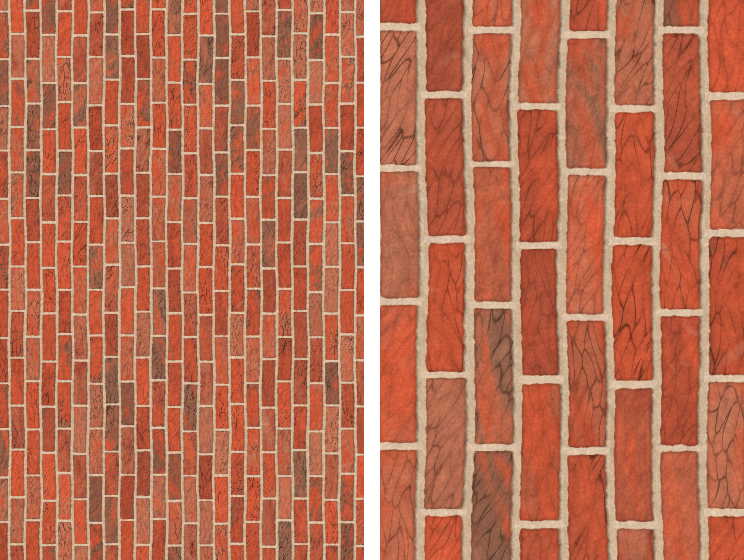
Left: the whole. Right: its middle third, enlarged.
Give the GLSL for this texture, as a WebGL 2 fragment shader.

```glsl
#version 300 es
precision highp float;
// Weathered red brick set on end: narrow upright columns in running bond,
// each shifted by half a brick. Rounded-box distances cut the pale joints;
// cellular noise and layered sines give creases, stains, grit and wobble.
uniform vec2 u_resolution;
out vec4 fragColor;

// Lengths are fractions of the canvas height.
const vec2 PITCH = vec2(0.02806, 0.0828);
const vec2 JOINT = vec2(0.0056, 0.0043);
const vec2 ORIGIN = vec2(0.0169, 0.0272);
const float CORNER = 0.0018;

const vec3 RED = vec3(0.79, 0.34, 0.22);
const vec3 DUSTY = vec3(0.73, 0.43, 0.32);
const vec3 DEEP = vec3(0.66, 0.29, 0.20);
const vec3 BROWN = vec3(0.53, 0.36, 0.28);
const vec3 LIME = vec3(0.87, 0.76, 0.65);
const vec3 SAND = vec3(0.77, 0.66, 0.53);

vec2 hash2(vec2 p) {
  vec3 q = fract(p.xyx * vec3(0.1031, 0.1030, 0.0973));
  q += dot(q, q.yzx + 33.33);
  return fract((q.xx + q.yz) * q.zy);
}

// Distances to the nearest and second nearest feature points.
vec2 cellular(vec2 p) {
  vec2 cell = floor(p), nearest = vec2(8.0);
  for (int j = -1; j <= 1; j++)
    for (int i = -1; i <= 1; i++) {
      vec2 c = cell + vec2(i, j);
      float d = length(c + hash2(c) - p);
      nearest = d < nearest.x ? vec2(d, nearest.x) : vec2(nearest.x, min(nearest.y, d));
    }
  return nearest;
}

// Smooth blotches from folded sines, roughly -1 to 1.
float layeredSines(vec2 p) {
  float sum = 0.0, weight = 0.5;
  for (int i = 0; i < 4; i++) {
    p = mat2(0.8, 0.6, -0.6, 0.8) * p * 1.7 + 1.3 * sin(p.yx);
    sum += weight * sin(p.x) * cos(p.y);
    weight *= 0.65;
  }
  return sum;
}

float roundedBox(vec2 p, vec2 halfSize, float radius) {
  vec2 q = abs(p) - halfSize + radius;
  return length(max(q, 0.0)) + min(max(q.x, q.y), 0.0) - radius;
}

// Base colour of one brick, stained unevenly across its face.
vec3 brickTone(vec2 id, float stain) {
  vec2 pick = hash2(id + 41.0), odd = hash2(id + 97.0);
  vec3 tone = mix(RED, DUSTY, smoothstep(0.25, 0.9, pick.x + 0.4 * stain));
  tone = mix(tone, DEEP, 0.8 * smoothstep(0.6, 0.95, pick.y + 0.25 * stain));
  tone = mix(tone, BROWN, 0.85 * smoothstep(0.78, 1.0, odd.x + 0.22 * stain));
  return tone * (0.95 + 0.1 * odd.y);
}

// Slanting creases: dark folds with a lit lip beside them.
float creases(vec2 p, vec2 id, float stain) {
  float slant = mix(-0.15, 0.55, hash2(id + 13.0).x);
  vec2 q = vec2(p.x - slant * p.y, p.y) * vec2(150.0, 48.0);
  q += 0.35 * sin(q.yx * 2.3 + id) + id * 7.0;
  vec2 d = cellular(q);
  float fold = 1.0 - smoothstep(0.0, 0.16, d.y - d.x);
  float strength = hash2(id + 71.0).y * smoothstep(-0.4, 0.5, stain);
  return (0.45 - d.x) * 0.12 - fold * (0.05 + 0.36 * strength);
}

void main() {
  vec2 p = gl_FragCoord.xy / u_resolution.y;
  float pixel = 1.0 / u_resolution.y;

  // Hand-laid drift of the columns and the half-brick bond.
  vec2 g = (p - ORIGIN) / PITCH;
  g.x += 0.03 * sin(p.y * 19.0 + p.x * 31.0) + 0.02 * sin(p.y * 53.0 - p.x * 17.0);
  float column = floor(g.x);
  g.y += 0.5 * mod(column, 2.0) + 0.07 * (hash2(vec2(column, 5.0)).x - 0.5);
  g.y += 0.025 * sin(p.y * 27.0 + column * 2.4);
  vec2 id = vec2(column, floor(g.y)) + 50.0;
  vec2 local = (fract(g) - 0.5) * PITCH;

  // Brick outline, slightly chipped and varied in size.
  vec2 halfSize = 0.5 * (PITCH - JOINT) + 0.0008 * (hash2(id) - 0.5);
  float chip = layeredSines(p * 210.0);
  float edge = roundedBox(local, halfSize, CORNER) + 0.0007 * chip;
  float cover = 1.0 - smoothstep(-0.8 * pixel, 0.8 * pixel, edge);

  // Brick face.
  float stain = layeredSines(p * vec2(75.0, 38.0) + id * 3.7);
  float grit = cellular(p * 520.0).x - 0.45;
  vec3 brick = brickTone(id, stain);
  brick *= 1.0 + creases(local, id, stain) + 0.13 * grit + 0.07 * chip;
  float bloom = smoothstep(0.45, 0.9, layeredSines(p * 64.0 + id));
  brick = mix(brick, LIME, 0.25 * bloom * hash2(id + 23.0).x);
  brick *= 1.0 - 0.16 * smoothstep(-0.0022, 0.0, edge);

  // Joints: bright across, sandier and shaded beside the bricks lengthwise.
  float across = smoothstep(0.0, 0.0015, abs(local.y) - halfSize.y + 0.0008);
  vec3 mortar = mix(SAND, LIME, max(across, 0.45 + 0.4 * stain));
  mortar *= 0.99 + 0.12 * grit + 0.05 * chip;
  float side = smoothstep(0.0, halfSize.x, local.x) * (1.0 - across);
  mortar *= 1.0 - 0.32 * side * (1.0 - smoothstep(0.0, 0.0018, edge));

  fragColor = vec4(mix(mortar, brick, cover), 1.0);
}
```
